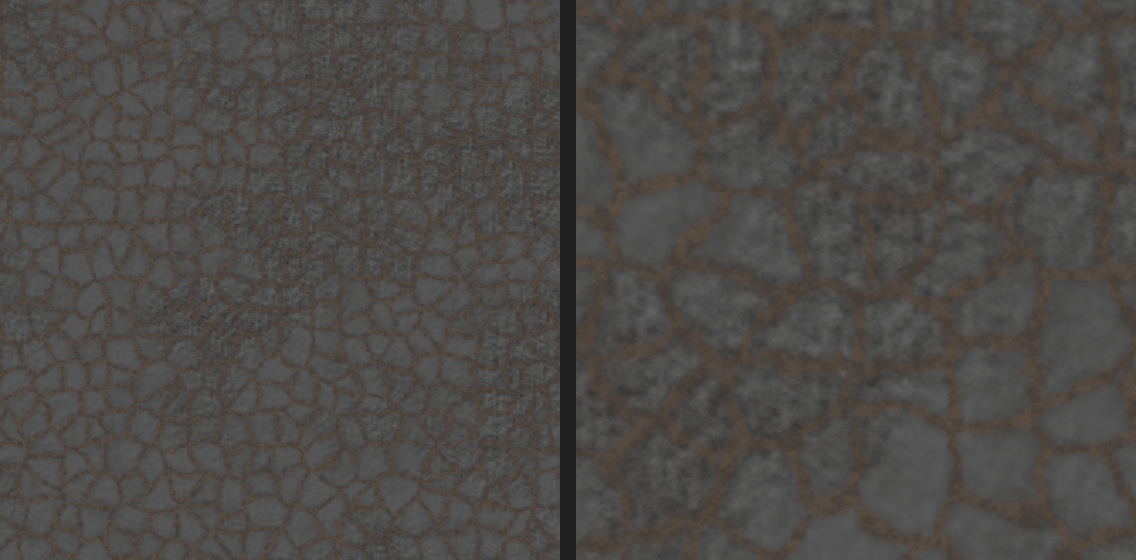
Left, the full canvas; right, a detail of the centre.
Write a three.js fragment shader that draws this texture.

```glsl
varying vec2 vUv;

const vec3 STONE_LIGHT = vec3(0.332, 0.333, 0.332);
const vec3 STONE_DARK = vec3(0.268, 0.262, 0.258);
const vec3 MORTAR_LIGHT = vec3(0.350, 0.297, 0.252);
const vec3 MORTAR_DARK = vec3(0.278, 0.245, 0.220);

const float CELLS = 20.0;
const float JITTER = 0.88;

float hash(vec2 p) {
  return fract(sin(dot(p, vec2(127.1, 311.7))) * 43758.5453);
}

vec2 hash2(vec2 p) {
  return vec2(hash(p), hash(p + vec2(37.2, 17.9)));
}

float noise(vec2 p) {
  vec2 i = floor(p);
  vec2 f = fract(p);
  vec2 u = f * f * (3.0 - 2.0 * f);
  float low = mix(hash(i), hash(i + vec2(1.0, 0.0)), u.x);
  float high = mix(hash(i + vec2(0.0, 1.0)), hash(i + vec2(1.0, 1.0)), u.x);
  return mix(low, high, u.y);
}

float fbm(vec2 p, float gain) {
  float sum = 0.0;
  float total = 0.0;
  float amplitude = 1.0;
  for (int i = 0; i < 4; i++) {
    sum += amplitude * noise(p);
    total += amplitude;
    amplitude *= gain;
    p = p * 2.03 + vec2(13.7, 5.3);
  }
  return sum / total;
}

vec2 warp(vec2 p, float scale, float amount) {
  vec2 offset = vec2(noise(p * scale), noise(p * scale + vec2(41.3, 23.1)));
  return p + amount * (offset - 0.5);
}

vec2 toSite(vec2 cell, vec2 p, float jitter) {
  return cell + 0.5 + jitter * (hash2(cell) - 0.5) - p;
}

// Distance to the nearest border between Voronoi cells, in cell units
float borderDistance(vec2 p, float jitter) {
  vec2 base = floor(p);
  vec2 nearest = vec2(0.0);
  float best = 8.0;
  for (int y = -1; y <= 1; y++) {
    for (int x = -1; x <= 1; x++) {
      vec2 r = toSite(base + vec2(float(x), float(y)), p, jitter);
      if (dot(r, r) < best) {
        best = dot(r, r);
        nearest = r;
      }
    }
  }
  float border = 8.0;
  for (int y = -2; y <= 2; y++) {
    for (int x = -2; x <= 2; x++) {
      vec2 r = toSite(base + vec2(float(x), float(y)), p, jitter);
      vec2 d = r - nearest;
      if (dot(d, d) > 0.0001) {
        border = min(border, dot(0.5 * (r + nearest), normalize(d)));
      }
    }
  }
  return border;
}

// Fine bumps lit from the upper left
float emboss(vec2 p, float scale) {
  vec2 q = p * scale;
  vec2 light = vec2(-0.45, 0.6);
  return fbm(q - light, 0.55) - fbm(q + light, 0.55);
}

void main() {
  // Stones with wavering, crumbly outlines
  vec2 p = warp(warp(vUv * CELLS, 1.3, 0.35), 5.0, 0.12);
  float border = borderDistance(p, JITTER);
  float crumble = fbm(vUv * 130.0, 0.6) - 0.5;
  float edge = border + 0.12 * crumble;
  float mortar = 1.0 - smoothstep(0.035, 0.125, edge);

  // Broad weathered patches roughen and darken the surface
  float patches = smoothstep(0.38, 0.68, fbm(vUv * 5.0 + 3.1, 0.6));
  float blotches = fbm(vUv * 28.0 + 9.4, 0.55);
  float grain = emboss(vUv, 165.0);

  // Stone faces, shaded towards their rims
  float rim = 1.0 - smoothstep(0.06, 0.28, edge);
  float wear = 0.42 * rim + 0.38 * patches + 0.9 * (blotches - 0.45);
  vec3 color = mix(STONE_LIGHT, STONE_DARK, clamp(wear, 0.0, 1.0));
  color += grain * mix(0.035, 0.13, patches);

  // Speckled earthy mortar
  float speckle = smoothstep(0.3, 0.7, fbm(vUv * 150.0 + 21.7, 0.7));
  vec3 earth = mix(MORTAR_DARK, MORTAR_LIGHT, speckle * (1.0 - 0.25 * patches));
  color = mix(color, earth + 0.03 * grain, 0.92 * mortar);

  gl_FragColor = vec4(color, 1.0);
}
```
